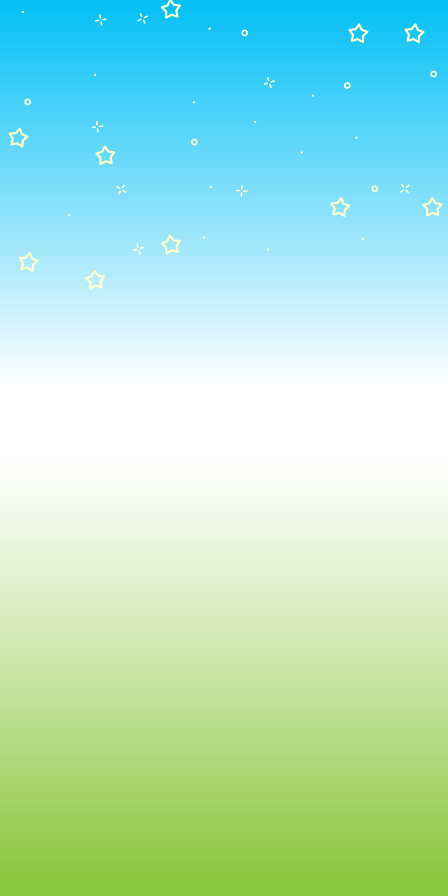
This background is drawn by a Shadertoy shader. Its source:

```glsl
// A sky that fades from blue through white to meadow green, with cream star
// outlines in zigzag pairs and small sparkles, rings and dots on a jittered grid.
// Lengths are in half canvas heights, with y running down from the top edge.

#define SKY_BLUE     vec3(0.01, 0.75, 0.965)
#define MEADOW_GREEN vec3(0.55, 0.78, 0.25)
#define CREAM        vec3(1.0, 1.0, 0.80)
#define SKY_END      0.87
#define MEADOW_START 1.015
#define MEADOW_END   1.955
#define STAR_RADIUS  0.021
#define STROKE       0.0024
#define CELL         0.125
#define MARK_DENSITY 0.72

const float TAU = 6.28319;

vec3 hash3(vec2 p) {
    vec3 q = fract(p.xyx * vec3(0.1031, 0.1030, 0.0973));
    q += dot(q, q.yxz + 33.33);
    return fract((q.xxy + q.yzz) * q.zyx);
}

vec2 rotate(vec2 p, float a) {
    float c = cos(a), s = sin(a);
    return vec2(c * p.x - s * p.y, s * p.x + c * p.y);
}

float segment(vec2 p, vec2 a, vec2 b) {
    vec2 pa = p - a, ba = b - a;
    return length(pa - ba * clamp(dot(pa, ba) / dot(ba, ba), 0.0, 1.0));
}

// Distance to the outline of a five-pointed star, folded into half a point
float starOutline(vec2 p) {
    float sector = TAU / 5.0;
    float a = mod(atan(p.x, -p.y), sector) - 0.5 * sector;
    vec2 q = length(p) * vec2(cos(a), abs(sin(a)));
    vec2 tip = STAR_RADIUS * vec2(cos(0.5 * sector), sin(0.5 * sector));
    return segment(q, vec2(STAR_RADIUS * 0.57, 0.0), tip);
}

// Four pairs swing between right and left; two single stars share a column
vec2 starCenter(int i) {
    float k = float(i / 2), side = float(i % 2) * 2.0 - 1.0;
    if (i >= 8) return vec2(0.382, 0.284 + 0.263 * side);
    float left = mod(k, 2.0);
    vec2 center = vec2(mix(0.862, 0.138, left), 0.0755 + 0.1956 * k + 0.057 * sin(1.6 * k));
    float halfGap = 0.0625 + 0.043 * sin(0.95 * k);
    return center + side * vec2(halfGap, 0.02 * left);
}

float starField(vec2 p) {
    float d = 1.0;
    for (int i = 0; i < 10; i++) {
        float tilt = 0.5 * hash3(vec2(float(i), 7.0)).x - 0.25;
        d = min(d, starOutline(rotate(p - starCenter(i), tilt)));
    }
    return d - STROKE;
}

// Four short rays around an open middle
float sparkle(vec2 p) {
    p = abs(p);
    if (p.y > p.x) p = p.yx;
    return segment(p, vec2(0.005, 0.0), vec2(0.011, 0.0)) - 0.0017;
}

float smallMarks(vec2 p) {
    vec2 cell = floor(p / CELL);
    vec3 h = hash3(cell + 11.0), kind = hash3(cell + 47.0);
    vec2 center = (cell + 0.15 + 0.7 * h.xy) * CELL;

    // The scatter reaches further down on the left and keeps clear of stars
    float floorY = mix(0.76, 0.57, smoothstep(0.2, 0.4, center.x));
    if (h.z > MARK_DENSITY || center.y > floorY || starField(center) < 0.018) return 1.0;

    vec2 q = p - center;
    if (kind.x < 0.32) return sparkle(rotate(q, kind.y * TAU));
    if (kind.x < 0.60) return abs(length(q) - 0.0055) - 0.0018;
    return length(q) - 0.0024;
}

vec3 background(float y) {
    vec3 sky = mix(SKY_BLUE, vec3(1.0), clamp(y / SKY_END, 0.0, 1.0));
    float meadow = clamp((y - MEADOW_START) / (MEADOW_END - MEADOW_START), 0.0, 1.0);
    return mix(sky, MEADOW_GREEN, pow(meadow, 1.13));
}

void mainImage(out vec4 fragColor, in vec2 fragCoord) {
    float pixel = 2.0 / iResolution.y;
    vec2 p = vec2(fragCoord.x, iResolution.y - fragCoord.y) * pixel;

    float d = min(starField(p), smallMarks(p));
    float ink = smoothstep(0.6 * pixel, -0.6 * pixel, d);
    fragColor = vec4(mix(background(p.y), CREAM, ink), 1.0);
}
```
